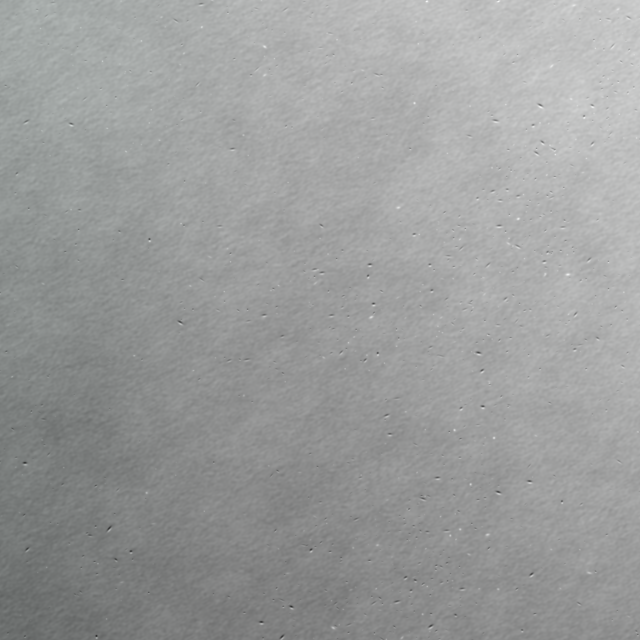
Reproduce this texture procedurally as a WebGL 1 fragment shader.

```glsl
precision highp float;
// Draws a smooth grey plaster wall in slanting light, with fine grain, small pits and pale chips.
uniform vec2 u_resolution;

const vec3 SHADE_TINT = vec3(0.978, 1.010, 1.000);  // cool green on the left
const vec3 LIGHT_TINT = vec3(0.998, 1.002, 1.001);  // neutral on the right
const float BASE_LEVEL = 0.419;                    // brightness at lower left
const vec2 LIGHT_SLOPE = vec2(0.160, 0.220);       // brightness gained across the wall
const float CLOUD_SCALE = 6.0;
const float CLOUD_DEPTH = 0.065;
const float MOTTLE_SCALE = 30.0;
const float MOTTLE_DEPTH = 0.062;
const float GRAIN_SCALE = 150.0;
const float GRAIN_DEPTH = 0.062;
const float GRAIN_ANGLE = 0.42;
const float DUST_SCALE = 210.0;
const float DUST_DEPTH = 0.034;
const vec2 RELIEF_STEP = vec2(-0.0016, 0.0028);    // towards the light
const float PIT_CELLS = 42.0;
const float PIT_DEPTH = 0.34;
const float FLECK_CELLS = 80.0;
const float FLECK_DEPTH = 0.19;

float hash(vec2 p) {
  vec3 q = fract(vec3(p.xyx) * 0.1031);
  q += dot(q, q.yzx + 33.33);
  return fract((q.x + q.y) * q.z);
}

vec2 hash2(vec2 p) {
  return vec2(hash(p + 17.0), hash(p + 71.0));
}

float noise(vec2 p) {
  vec2 cell = floor(p);
  vec2 f = fract(p);
  f = f * f * (3.0 - 2.0 * f);
  float low = mix(hash(cell), hash(cell + vec2(1.0, 0.0)), f.x);
  float high = mix(hash(cell + vec2(0.0, 1.0)), hash(cell + 1.0), f.x);
  return mix(low, high, f.y);
}

vec2 rotate(vec2 p, float angle) {
  float c = cos(angle);
  float s = sin(angle);
  return vec2(c * p.x + s * p.y, c * p.y - s * p.x);
}

float fbm(vec2 p) {
  float sum = 0.0;
  float weight = 0.5;
  for (int i = 0; i < 4; i++) {
    sum += weight * noise(p);
    p = rotate(p, 0.7) * 2.03 + 11.0;
    weight *= 0.5;
  }
  return sum / 0.9375;
}

// Height of the brushed surface, stretched a little along the trowel strokes.
float grainHeight(vec2 p) {
  vec2 q = rotate(p, GRAIN_ANGLE) * GRAIN_SCALE * vec2(0.72, 1.1);
  return 0.6 * noise(q + 40.0) + 0.4 * noise(rotate(q, 0.9) * 1.7 + 90.0);
}

// Likelihood of damage: patchy and strongest on the right.
float wear(vec2 p) {
  float patches = smoothstep(0.34, 0.68, fbm(p * 6.0 + 23.0));
  return mix(0.12, 1.0, patches) * mix(0.3, 1.0, smoothstep(0.2, 0.75, p.x));
}

// Soft-edged ellipse that never gets thinner than a pixel.
float dent(vec2 p, vec2 size) {
  vec2 q = p / max(size, vec2(0.8 / u_resolution.y));
  return exp(-dot(q, q));
}

// Scattered hollows with a dark core and a lit lower lip, or pale chips.
float marks(vec2 p, float cells, float share, float seed) {
  vec2 home = floor(p * cells);
  float sum = 0.0;
  for (int y = -1; y <= 1; y++) {
    for (int x = -1; x <= 1; x++) {
      vec2 id = home + vec2(float(x), float(y));
      vec2 key = id + seed;
      vec2 center = (id + hash2(key)) / cells;
      float present = step(hash(key + 131.0), share * wear(center));
      vec2 shape = hash2(key + 211.0);
      float strength = mix(0.25, 1.0, shape.x * shape.x);
      float angle = mix(-0.65, 0.85, hash(key + 307.0));
      vec2 size = vec2(mix(0.07, 0.19, shape.y), mix(0.045, 0.068, shape.x)) / cells;
      vec2 local = rotate(p - center, angle);
      vec2 lip = rotate(p - center - vec2(0.25, -1.9) * size.y, angle);
      float pit = 0.7 * dent(lip, size) - dent(local, size);
      float chip = 0.75 * dent(local, size * vec2(0.8, 1.2));
      float pale = step(0.74, hash(key + 401.0));
      sum += present * strength * mix(pit, chip, pale);
    }
  }
  return sum;
}

void main() {
  vec2 p = gl_FragCoord.xy / u_resolution.y;
  vec2 uv = gl_FragCoord.xy / u_resolution;

  // Broad light and cloudy stains
  float level = BASE_LEVEL + dot(LIGHT_SLOPE, uv);
  level += CLOUD_DEPTH * (fbm(p * CLOUD_SCALE + 3.0) - 0.5);
  vec2 strokes = rotate(p, GRAIN_ANGLE) * MOTTLE_SCALE * vec2(0.8, 1.15);
  level += MOTTLE_DEPTH * (fbm(strokes + 51.0) - 0.5);

  // Raking light over the grain, and fine dust
  level += GRAIN_DEPTH * (grainHeight(p) - grainHeight(p + RELIEF_STEP));
  level += DUST_DEPTH * (noise(rotate(p, 1.1) * DUST_SCALE + 7.0) - 0.5);

  // Pits and finer flecks
  level += PIT_DEPTH * marks(p, PIT_CELLS, 0.46, 500.0);
  level += FLECK_DEPTH * marks(p, FLECK_CELLS, 0.46, 900.0);

  vec3 tint = mix(SHADE_TINT, LIGHT_TINT, smoothstep(0.0, 0.55, uv.x + 0.15 * (1.0 - uv.y)));
  gl_FragColor = vec4(clamp(level * tint, 0.0, 1.0), 1.0);
}
```
